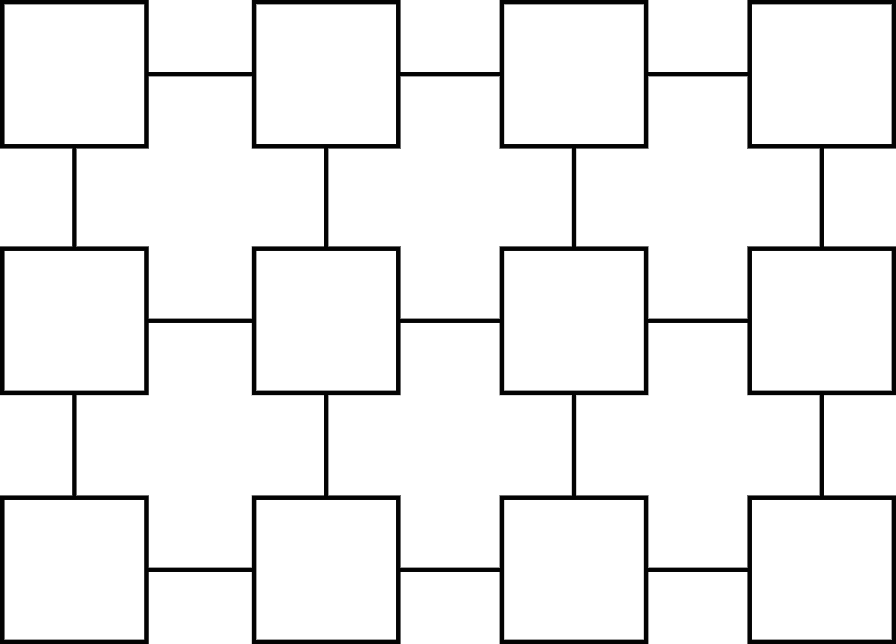
Reproduce this pattern procedurally as a WebGL 2 fragment shader.

```glsl
#version 300 es
precision highp float;
// Lattice of 4 by 3 outlined squares joined by straight links, black on white.
// Each point is folded to its nearest square; the frame and the links are
// distance functions in a layout 512 units wide and 368 high.

uniform vec2 u_resolution;
out vec4 fragColor;

// Centre of the square in a given column and row
vec2 squareCentre(vec2 cell) {
    vec2 centre = vec2(44.8, 42.4) + 141.6 * cell;
    // The first column sits further left, the middle row slightly high
    if (cell.x < 0.5) centre.x -= 2.3;
    if (abs(cell.y - 1.0) < 0.5) centre.y += 0.7;
    return centre;
}

void main() {
    vec2 p = gl_FragCoord.xy / u_resolution * vec2(512.0, 368.0);
    float pixel = 368.0 / u_resolution.y;

    // Fold to the nearest square
    vec2 cell = clamp(floor((p - vec2(44.8, 42.4)) / 141.6 + 0.5), vec2(0.0), vec2(3.0, 2.0));
    vec2 q = abs(p - squareCentre(cell));

    // Square outline with sharp corners
    float box = max(q.x, q.y) - 41.2;
    float frame = abs(box) - 1.3;

    // Links along both axes, kept outside the square
    float link = max(min(q.x, q.y) - 1.25, -box);

    // Smooth ink coverage
    float ink = clamp(0.5 - min(frame, link) / pixel, 0.0, 1.0);
    fragColor = vec4(mix(vec3(1.0), vec3(0.01), ink), 1.0);
}
```
